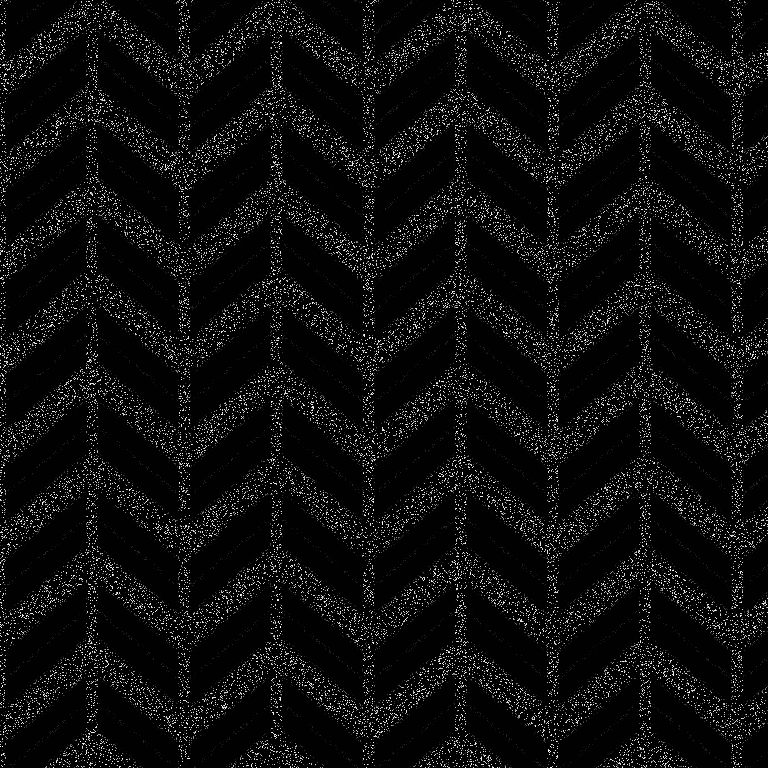
Reproduce this pattern procedurally as a Shadertoy shader.

```glsl
// Black chevron planks with speckled grey joints between them.

const float PITCH = 0.12;      // column width and row height
const float GRAINS = 768.0;    // speckle cells along the canvas height

float hash(vec2 cell) {
    uvec2 q = uvec2(ivec2(cell) + 4096) * uvec2(1597334673u, 3812015801u);
    uint n = (q.x ^ q.y) * 1597334673u;
    n = (n ^ (n >> 15)) * 2246822519u;
    n ^= n >> 13;
    return float(n >> 8) / 16777216.0;
}

// Distance from the nearest line of a repeat that starts at zero
float repeatDistance(float x) {
    return abs(x - PITCH * round(x / PITCH));
}

// x: strength of the joints, y: strength of the faint streak along each plank
vec2 plankMask(vec2 p) {
    // Zigzag runs from 0 at a valley to PITCH at a peak
    float zigzag = abs(mod(p.x + PITCH, 2.0 * PITCH) - PITCH);
    float row = p.y - 0.84 * zigzag - 0.05;

    float band = 1.0 - smoothstep(0.016, 0.029, repeatDistance(row));
    float seam = 1.0 - smoothstep(0.0065, 0.0085, repeatDistance(p.x));
    float streak = 1.0 - smoothstep(0.001, 0.005, repeatDistance(row + 0.5 * PITCH));
    return vec2(max(band, seam), streak);
}

// Brightness of one speckle cell
float speckle(vec2 cell) {
    vec2 mask = plankMask((cell + 0.5) / GRAINS);
    float h = hash(cell);
    float grain = smoothstep(0.83, 0.92, h) * mix(0.75, 1.0, hash(cell + 1031.0));
    float dust = 0.16 * smoothstep(0.85, 0.95, h);
    return max(grain * mask.x, dust * mask.y);
}

void mainImage(out vec4 fragColor, in vec2 fragCoord) {
    vec2 p = fragCoord / iResolution.y * GRAINS;
    float footprint = GRAINS / iResolution.y;
    vec2 base = floor(p);

    // Weigh each nearby cell by its overlap with the pixel
    float light = 0.0;
    for (int j = -2; j <= 2; j++) {
        for (int i = -2; i <= 2; i++) {
            vec2 cell = base + vec2(i, j);
            vec2 low = max(p - 0.5 * footprint, cell);
            vec2 high = min(p + 0.5 * footprint, cell + 1.0);
            vec2 overlap = max(high - low, 0.0) / footprint;
            float coverage = overlap.x * overlap.y;
            if (coverage > 0.0) light += coverage * speckle(cell);
        }
    }

    fragColor = vec4(vec3(0.004 + light), 1.0);
}
```
